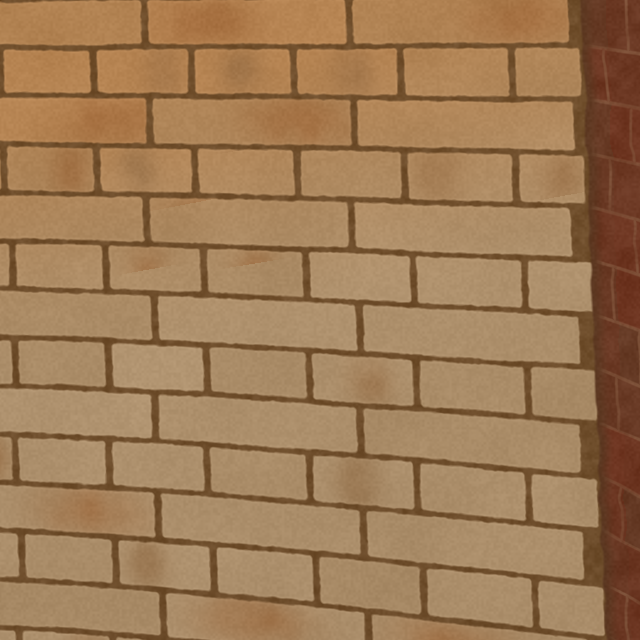
Give the GLSL for this texture, as a WebGL 1 fragment shader.

```glsl
precision highp float;
// Tan brick wall seen at an angle: long and short courses, warm stains, a red return wall at right.

uniform vec2 u_resolution;

float hash(vec2 p) {
  vec3 q = fract(vec3(p.xyx) * 0.1031);
  q += dot(q, q.yzx + 33.33);
  return fract((q.x + q.y) * q.z);
}

float noise(vec2 p) {
  vec2 i = floor(p), f = fract(p);
  f = f * f * (3.0 - 2.0 * f);
  return mix(mix(hash(i), hash(i + vec2(1.0, 0.0)), f.x),
             mix(hash(i + vec2(0.0, 1.0)), hash(i + vec2(1.0, 1.0)), f.x), f.y);
}

// Tan wall; p runs down from the top left, x is p.x with the lean removed.
vec3 tanWall(vec2 p, float x, float soft) {
  // Courses spread and sink towards the right.
  float sink = pow(max(p.x, 0.0) / 0.898, 1.3);
  float courseHeight = 0.0755 + 0.0082 * sink;
  float v = (p.y - 0.0742 + 0.0026 * sink) / courseHeight;
  float row = floor(v);
  float header = 1.0 - mod(row, 2.0);

  // Brick count along the course: widths grow steadily with perspective.
  x += (hash(vec2(row + 20.0, 3.0)) - 0.5) * 0.012;
  float n = (sqrt(0.02025 + 0.01408 * max(x, -0.5)) - 0.1423) / 0.00704;
  float span = mix(2.0, 1.0, header);
  float u = mix((n + 0.5) * 0.5, n, header);
  vec2 id = vec2(floor(u) + 10.0, row + 20.0);
  vec2 f = vec2(fract(u), fract(v));

  // Rounded brick outline, ending at the corner.
  vec2 gap = min(f, 1.0 - f) * vec2(span * (0.1423 + 0.00704 * n), courseHeight);
  gap.x = min(gap.x, mix(0.889, 0.907, header) - x + 0.005);
  vec2 q = vec2(0.0055, 0.0042) - gap + 0.005;
  float d = length(max(q, 0.0)) - 0.005;
  d += (noise(p * 75.0) - 0.5) * 0.0022 + (noise(p * 190.0) - 0.5) * 0.0012;

  // Brick colour, warmer at the top left.
  float warmth = 1.0 - smoothstep(0.06, 0.62, p.y + 0.18 * p.x);
  float tone = hash(id + 4.7);
  vec3 brick = mix(vec3(0.675, 0.558, 0.415), vec3(0.69, 0.495, 0.30),
                   clamp(warmth * (0.75 + 0.5 * tone), 0.0, 1.0));
  brick += (tone - 0.5) * vec3(0.025, 0.03, 0.035);

  // Kiln stains: broad on long bricks, bands and patches on short ones.
  float chance = step(hash(id + 17.3), mix(0.12, 0.85, smoothstep(0.0, 0.7, warmth)));
  float centre = mix(0.25, 0.85, hash(id + 31.9));
  float spread = mix(0.25, 0.20, header);
  float blot = exp(-pow((f.x - centre) / spread, 2.0) - pow((f.y - 0.5) / 0.55, 2.0));
  blot *= 0.65 + 0.6 * noise(p * vec2(35.0, 28.0));
  vec3 stain = mix(vec3(0.61, 0.39, 0.21), vec3(0.56, 0.42, 0.27), header * tone);
  brick = mix(brick, stain, 0.62 * chance * clamp(blot, 0.0, 1.0));

  // Pale worn rim and uneven surface.
  brick += 0.025 * smoothstep(-0.006, -0.001, d);
  brick += (noise(p * 14.0) - 0.5) * 0.03;

  vec3 mortar = vec3(0.43, 0.30, 0.165) + (noise(p * 90.0) - 0.5) * 0.06;
  return mix(brick, mortar, smoothstep(-soft, soft, d));
}

// Red return wall; side is the distance to the right of the corner.
vec3 redWall(vec2 p, float side, float soft) {
  // Courses tilt more steeply lower down.
  float v = (p.y - side * (0.08 + 0.55 * p.y) - 0.0716) / 0.0838;
  float row = floor(v);
  float f = fract(v);
  float bed = min(f, 1.0 - f) * 0.0838;
  float joint = abs(side - mix(0.034, 0.072, mod(row, 2.0)));
  float line = 1.0 - smoothstep(0.001, 0.001 + soft * 1.5, min(bed, joint + 0.0005));

  vec3 brick = mix(vec3(0.43, 0.205, 0.125), vec3(0.39, 0.235, 0.15),
                   0.8 * hash(vec2(row + 40.0, step(0.04, side))));
  brick += (noise(p * 45.0) - 0.5) * 0.05;
  brick = mix(brick, vec3(0.51, 0.34, 0.24), line * (0.4 + 0.5 * noise(p * 40.0)));
  return mix(vec3(0.36, 0.22, 0.13), brick, smoothstep(0.0, 0.025, side));
}

void main() {
  vec2 p = gl_FragCoord.xy / u_resolution;
  p.y = 1.0 - p.y;
  float soft = max(0.0022, 0.8 / u_resolution.y);
  p.y += (noise(p * vec2(9.0, 14.0)) - 0.5) * 0.003;

  float x = p.x - 0.036 * p.y;
  float side = x - 0.909 + (noise(vec2(p.y * 45.0, 2.0)) - 0.5) * 0.007;
  vec3 colour = mix(tanWall(p, x, soft), redWall(p, side, soft),
                    smoothstep(-soft, soft * 1.5, side));

  // Fine grain, and light fading slightly downwards.
  colour += (noise(p * 260.0) - 0.5) * 0.035;
  colour *= 1.015 - 0.035 * p.y;
  gl_FragColor = vec4(clamp(colour, 0.0, 1.0), 1.0);
}
```
